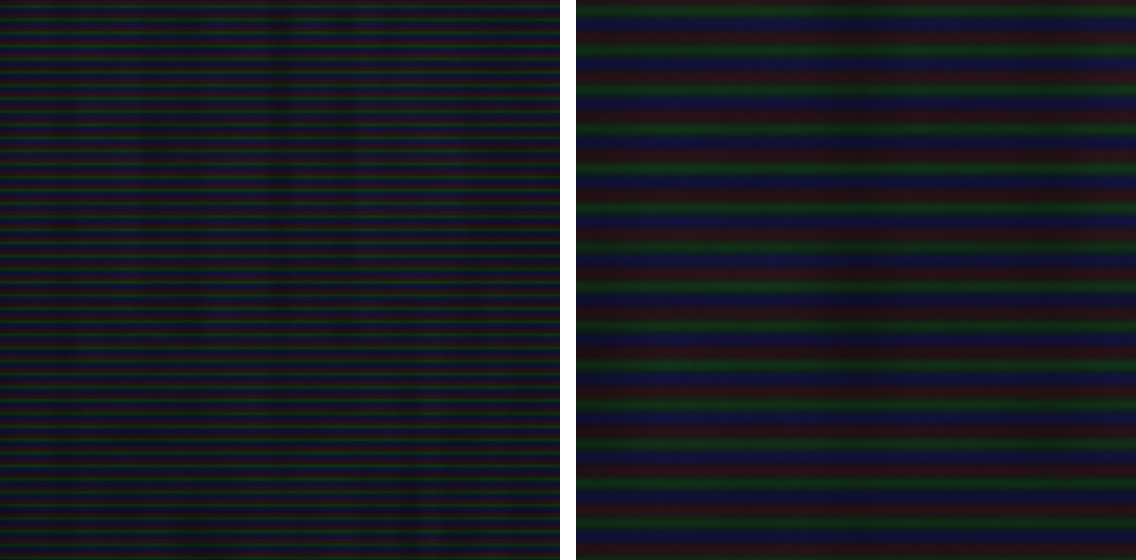
Left: the whole. Right: its middle third, enlarged.
This pattern is drawn by a three.js fragment shader. Its source:

```glsl
// Dark screen of fine red, green and blue scanlines with uneven, faded brightness.
varying vec2 vUv;

const float LINES = 128.0;      // scanlines up the canvas, cycling through three hues
const float LINE_SPREAD = 0.5;  // softness of a line, in line heights
const vec3 BASE = vec3(0.058, 0.061, 0.079);
const vec3 GLOW = vec3(0.090, 0.118, 0.139);

float hash(vec2 p) {
  return fract(sin(dot(p, vec2(127.1, 311.7))) * 43758.5453);
}

float valueNoise(vec2 p) {
  vec2 cell = floor(p);
  vec2 f = fract(p);
  f = f * f * (3.0 - 2.0 * f);
  float low = mix(hash(cell), hash(cell + vec2(1.0, 0.0)), f.x);
  float high = mix(hash(cell + vec2(0.0, 1.0)), hash(cell + vec2(1.0, 1.0)), f.x);
  return mix(low, high, f.y);
}

// Soft line repeated every third row, centred on row + 0.5
float lineGlow(float y, float row, float spread) {
  float d = mod(y - row + 1.0, 3.0) - 1.5;
  return exp(-d * d / (spread * spread));
}

// Weight of the red, green and blue lines; y counts lines down from the top
vec3 scanlines(float y, float spread) {
  return vec3(lineGlow(y, 0.0, spread),
              lineGlow(y, 1.0, spread),
              lineGlow(y, 2.0, spread));
}

// Vertical bands, broad patches and row-to-row drift around 1.0
float unevenness(vec2 uv, float row) {
  float bands = valueNoise(vec2(uv.x * 26.0, uv.y * 1.5)) - 0.5;
  float patches = valueNoise(uv * vec2(18.0, 22.0) + 40.0) - 0.5;
  float drift = hash(vec2(row, 7.0)) - 0.5;
  return 1.0 + 0.24 * bands + 0.16 * patches + 0.08 * drift;
}

float grain(vec2 uv, float cells) {
  return valueNoise(uv * cells) - 0.5;
}

void main() {
  float y = (1.0 - vUv.y) * LINES;
  vec3 color = BASE + GLOW * scanlines(y, LINE_SPREAD);

  // Fading and fine wear
  color *= unevenness(vUv, floor(y));
  color *= 1.0 + 0.06 * grain(vUv, 200.0);
  color *= mix(0.97, 1.04, vUv.y);

  gl_FragColor = vec4(color, 1.0);
}
```
